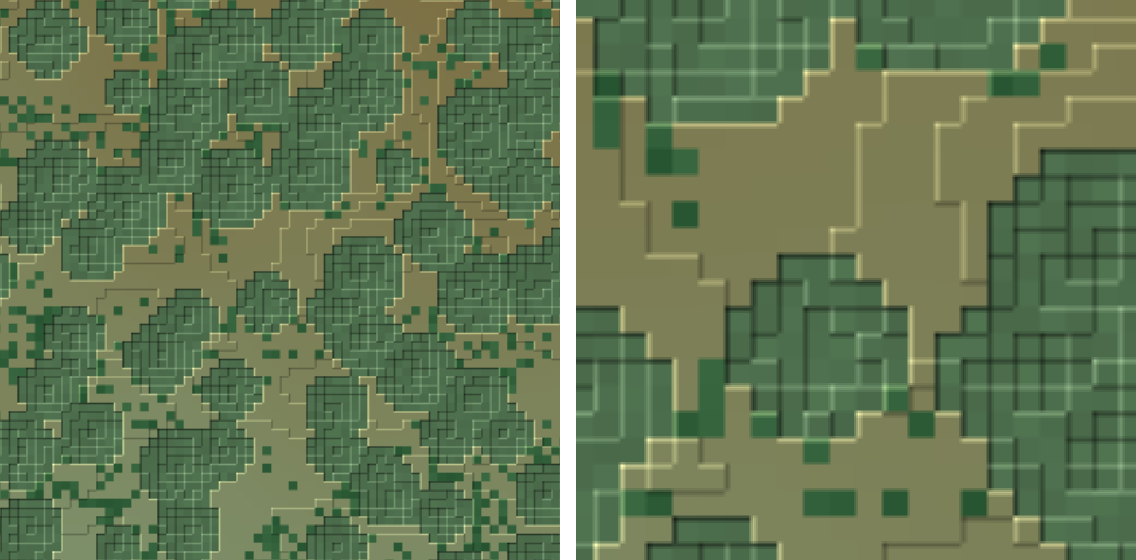
Left: the whole. Right: its middle third, enlarged.
A Shadertoy shader for this texture:

```glsl
// A blocky overhead map: clumps of domed trees on terraced, olive ground.
// Every cell has a stepped height; its left and top rims turn dark where the
// height rises and pale where it falls, as if lit from the lower right.

#define CELLS 64.0          // map cells across the canvas
#define TREE_TILE 8.0       // cells between tree seeds
#define TREE_SHARE 0.92     // share of seeds that carry a tree
#define TREE_MIN 2.5        // smallest crown radius in cells
#define TREE_MAX 4.7        // largest crown radius in cells
#define RIM 0.19            // rim width as a part of a cell
#define SOFTNESS 0.06       // blur step as a part of a cell
#define SHRUB_DENSITY 0.34  // shrubs inside the thickest patches
#define CROWN vec3(0.30, 0.43, 0.30)
#define SHRUB vec3(0.15, 0.33, 0.19)
#define MEADOW vec3(0.49, 0.56, 0.41)
#define DRY_SOIL vec3(0.49, 0.44, 0.27)

float hash(vec2 p) {
    vec3 q = fract(vec3(p.xyx) * 0.1031);
    q += dot(q, q.yzx + 33.33);
    return fract((q.x + q.y) * q.z);
}

float valueNoise(vec2 p) {
    vec2 i = floor(p), f = fract(p);
    f = f * f * (3.0 - 2.0 * f);
    float low = mix(hash(i), hash(i + vec2(1, 0)), f.x);
    float high = mix(hash(i + vec2(0, 1)), hash(i + vec2(1, 1)), f.x);
    return mix(low, high, f.y);
}

// Depth of a cell inside the nearest crown; negative on open ground
float crownDepth(vec2 cell) {
    vec2 tile = floor(cell / TREE_TILE);
    float depth = -1.0;
    for (int y = -1; y <= 1; y++)
    for (int x = -1; x <= 1; x++) {
        vec2 id = tile + vec2(x, y) + 40.0;
        if (hash(id + 71.0) > TREE_SHARE) continue;
        vec2 jitter = 0.08 + 0.84 * vec2(hash(id + 13.0), hash(id + 29.0));
        vec2 center = floor((id - 40.0 + jitter) * TREE_TILE);
        float radius = mix(TREE_MIN, TREE_MAX, hash(id + 53.0));
        vec2 a = abs(cell - center);
        float octagon = max(max(a.x, a.y), 0.72 * (a.x + a.y));
        depth = max(depth, radius - octagon);
    }
    return depth;
}

// Stepped height: rough domes for crowns, smooth terraces for ground
float cellHeight(vec2 cell, float depth) {
    if (depth > 0.0) return 9.0 + floor(depth * 1.1 + 0.95 * hash(cell + 200.0));
    float hills = 4.5 * valueNoise(cell / vec2(14.0, 9.0) + 20.0);
    return floor(hills + 0.9 * valueNoise(cell / 4.0 + 60.0));
}

vec3 groundColor(vec2 cell) {
    vec2 uv = cell / CELLS;
    float drift = 0.3 * (valueNoise(cell / 18.0 + 90.0) - 0.5);
    float dryness = clamp(0.8 * uv.y + 0.25 * uv.x + drift, 0.0, 1.0);
    vec3 color = mix(MEADOW, DRY_SOIL, dryness);
    float patchMask = smoothstep(0.4, 0.8, valueNoise(cell / 8.0 + 130.0));
    if (hash(cell + 310.0) < 0.02 + SHRUB_DENSITY * patchMask)
        color = mix(SHRUB, CROWN * vec3(0.75, 0.95, 0.85), hash(cell + 430.0));
    return color;
}

// Darken a rising rim, brighten a falling one
vec3 shadeRim(vec3 color, float rise, float inCrown) {
    float strength = step(0.5, abs(rise)) * min(0.55 + 0.15 * abs(rise), 1.0);
    vec3 dark = color * mix(0.66, 0.55, inCrown);
    vec3 pale = color + mix(vec3(0.24, 0.23, 0.17), vec3(0.19, 0.20, 0.17), inCrown);
    return mix(color, rise > 0.0 ? dark : pale, strength);
}

vec3 mapColor(vec2 p) {
    vec2 cell = floor(p), local = fract(p);
    float depth = crownDepth(cell);
    float inCrown = step(0.0001, depth);
    float height = cellHeight(cell, depth);
    vec3 color = groundColor(cell);
    if (inCrown > 0.5) color = CROWN * (0.95 + 0.1 * hash(cell + 520.0));

    vec2 left = cell - vec2(1, 0), above = cell + vec2(0, 1);
    vec3 rimmed = color;
    if (local.x < RIM)
        rimmed = shadeRim(rimmed, height - cellHeight(left, crownDepth(left)), inCrown);
    if (local.y > 1.0 - RIM)
        rimmed = shadeRim(rimmed, height - cellHeight(above, crownDepth(above)), inCrown);
    return rimmed;
}

void mainImage(out vec4 fragColor, in vec2 fragCoord) {
    vec2 p = fragCoord / iResolution.y * CELLS;

    // Average a small block of samples to smooth the edges
    vec3 sum = vec3(0.0);
    for (int y = -1; y <= 1; y++)
    for (int x = -1; x <= 1; x++)
        sum += mapColor(p + SOFTNESS * vec2(x, y));
    fragColor = vec4(sum / 9.0, 1.0);
}
```
